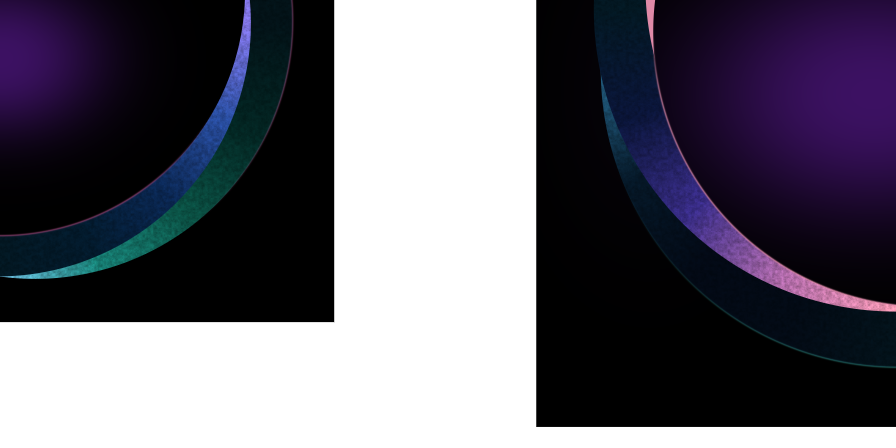
A WebGL 1 fragment shader for this background:

```glsl
precision highp float;
// Two black panels on white, each cropping an iridescent ring around a violet glow.
uniform vec2 u_resolution;

#define LEFT_PANEL vec2(0.746, 0.281)    // right edge, bottom edge
#define RIGHT_PANEL vec2(1.197, 0.047)   // left edge, bottom edge
#define VIOLET vec3(0.235, 0.068, 0.385)
#define RIM_PINK vec3(0.62, 0.27, 0.47)
#define SLIVER_PINK vec3(0.88, 0.54, 0.66)
#define RIM_WIDTH 0.0022
#define GRAIN_SCALE 150.0
#define GRAIN_AMOUNT 0.55

float pixel; // size of one pixel in canvas heights

float hash(vec2 p) {
  return fract(sin(dot(p, vec2(41.3, 289.1))) * 4375.85);
}

float noise(vec2 p) {
  vec2 i = floor(p), f = fract(p);
  f = f * f * (3.0 - 2.0 * f);
  return mix(mix(hash(i), hash(i + vec2(1, 0)), f.x),
             mix(hash(i + vec2(0, 1)), hash(i + vec2(1, 1)), f.x), f.y);
}

// Layered noise for the brushed surface, centred on zero
float grain(vec2 p) {
  float sum = 0.0, weight = 0.5;
  for (int i = 0; i < 3; i++) {
    sum += weight * (noise(p) - 0.5);
    p = p * 1.9 + 7.3;
    weight *= 0.6;
  }
  return sum;
}

float circle(vec2 p, vec2 center, float radius) {
  return length(p - center) - radius;
}

float fill(float d) {
  return clamp(0.5 - d / pixel, 0.0, 1.0);
}

float rim(float d) {
  return exp(-d * d / (RIM_WIDTH * RIM_WIDTH));
}

// Angle around a ring: 0 at its bottom, 1 at its side
float sweep(vec2 p, vec2 center) {
  vec2 q = p - center;
  return atan(abs(q.x), -q.y) / 1.5708;
}

float glow(vec2 p, vec2 center, vec2 size) {
  vec2 q = (p - center) / size;
  return exp(-pow(dot(q, q), 1.2));
}

// Five evenly spaced colour stops
vec3 ramp(float t, vec3 a, vec3 b, vec3 c, vec3 d, vec3 e) {
  t = clamp(t, 0.0, 1.0) * 4.0;
  vec3 col = mix(a, b, clamp(t, 0.0, 1.0));
  col = mix(col, c, clamp(t - 1.0, 0.0, 1.0));
  col = mix(col, d, clamp(t - 2.0, 0.0, 1.0));
  return mix(col, e, clamp(t - 3.0, 0.0, 1.0));
}

vec3 leftRing(vec2 p, float texture) {
  vec2 center = vec2(-0.005, 0.948);
  float outer = circle(p, vec2(0.078, 0.953), 0.5755);
  float middle = circle(p, center, 0.565);
  float inner = circle(p, vec2(0.0, 1.021), 0.547);
  float t = sweep(p, center);
  vec3 teal = ramp(t, vec3(0.42, 0.72, 0.86), vec3(0.09, 0.50, 0.46),
    vec3(0.04, 0.31, 0.26), vec3(0.01, 0.14, 0.13), vec3(0.01, 0.07, 0.09));
  vec3 blue = ramp(t, vec3(0.01, 0.09, 0.13), vec3(0.01, 0.10, 0.17),
    vec3(0.04, 0.15, 0.32), vec3(0.16, 0.30, 0.62), vec3(0.50, 0.45, 0.88));
  vec3 core = VIOLET * glow(p, vec2(0.0, 0.87), vec2(0.23, 0.17));
  vec3 col = mix(vec3(0.0), teal * texture, fill(outer));
  col += RIM_PINK * 0.45 * rim(outer) * smoothstep(0.45, 0.9, t);
  col = mix(col, blue * texture, fill(middle));
  col = mix(col, core, fill(inner));
  return mix(col, RIM_PINK, 0.6 * rim(inner) * (1.0 - smoothstep(0.4, 0.8, t)));
}

vec3 rightRing(vec2 p, float texture) {
  vec2 center = vec2(2.0, 0.979);
  vec2 outerCenter = vec2(2.005, 0.844);
  float outer = circle(p, outerCenter, 0.664);
  float middle = circle(p, center, 0.6745);
  float sliver = circle(p, vec2(2.102, 1.0365), 0.6615);
  float inner = circle(p, vec2(2.07, 0.927), 0.612);
  float t = sweep(p, center);
  vec3 navy = ramp(sweep(p, outerCenter), vec3(0.01, 0.07, 0.10), vec3(0.01, 0.04, 0.08),
    vec3(0.01, 0.035, 0.08), vec3(0.02, 0.09, 0.15), vec3(0.14, 0.38, 0.52));
  vec3 rose = ramp(t, vec3(0.93, 0.58, 0.68), vec3(0.68, 0.41, 0.65),
    vec3(0.22, 0.17, 0.52), vec3(0.04, 0.08, 0.22), vec3(0.01, 0.09, 0.13));
  vec3 core = VIOLET * glow(p, vec2(1.95, 0.79), vec2(0.40, 0.27));
  vec3 col = vec3(0.02, 0.008, 0.03) * glow(p, vec2(1.45, 0.8), vec2(0.22, 0.35));
  col = mix(col, navy * texture, fill(outer));
  col += vec3(0.08, 0.24, 0.22) * rim(outer) * (1.0 - smoothstep(0.1, 0.7, t));
  col = mix(col, rose * texture, fill(middle));
  col = mix(col, SLIVER_PINK, fill(sliver));
  col = mix(col, core, fill(inner));
  return mix(col, SLIVER_PINK, 0.65 * rim(inner) * (1.0 - smoothstep(0.75, 1.0, t)));
}

void main() {
  vec2 p = gl_FragCoord.xy / u_resolution * vec2(2.0, 1.0);
  pixel = 1.0 / u_resolution.y;
  float texture = 1.0 + GRAIN_AMOUNT * grain(p * GRAIN_SCALE);
  float leftMask = fill(max(p.x - LEFT_PANEL.x, LEFT_PANEL.y - p.y));
  float rightMask = fill(max(RIGHT_PANEL.x - p.x, RIGHT_PANEL.y - p.y));
  vec3 col = mix(vec3(1.0), leftRing(p, texture), leftMask);
  col = mix(col, rightRing(p, texture), rightMask);
  gl_FragColor = vec4(col, 1.0);
}
```
